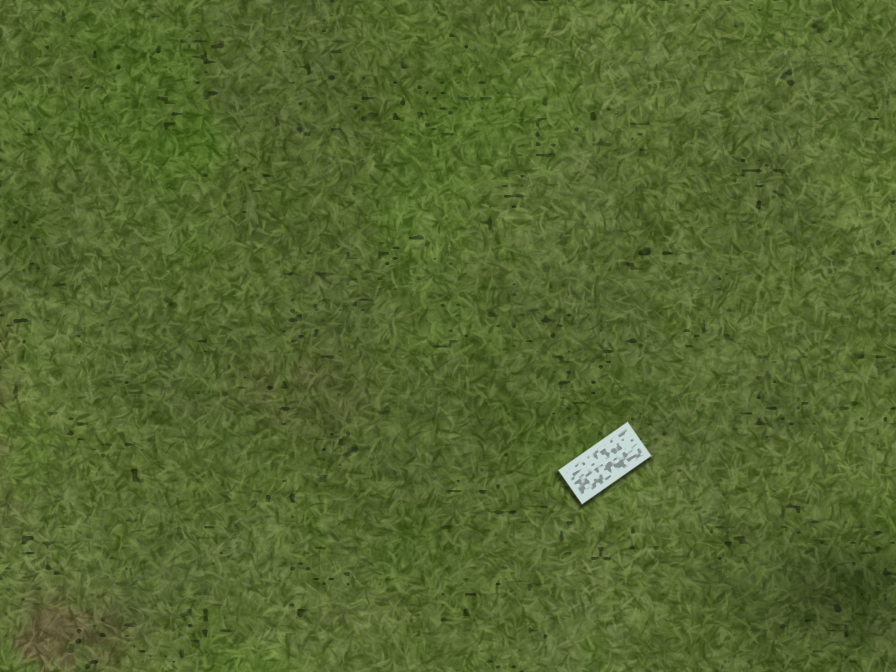
Give the GLSL for this texture, as a Shadertoy shader.

```glsl
// Mown lawn of short soft blades with lush and bare patches and a small pale card.
#define LAYERS 8
#define CELL 0.025
#define BLADE_LENGTH 0.017
#define BLADE_WIDTH 0.0036
#define SOFTNESS 0.0026
#define CONTRAST 0.25
#define GRASS vec3(0.335, 0.412, 0.180)
#define LUSH vec3(0.275, 0.400, 0.115)
#define DRY vec3(0.370, 0.412, 0.250)
#define SOIL vec3(0.390, 0.340, 0.235)
#define CARD vec3(0.780, 0.850, 0.830)

float hash(vec2 p) {
    return fract(sin(dot(p, vec2(127.1, 311.7))) * 43758.5453);
}

float noise(vec2 p) {
    vec2 i = floor(p), f = fract(p);
    f = f * f * (3.0 - 2.0 * f);
    return mix(mix(hash(i), hash(i + vec2(1, 0)), f.x),
               mix(hash(i + vec2(0, 1)), hash(i + vec2(1, 1)), f.x), f.y);
}

float fbm(vec2 p) {
    float sum = 0.0, amp = 0.5;
    for (int i = 0; i < 4; i++) {
        sum += amp * noise(p);
        p = mat2(1.6, 1.2, -1.2, 1.6) * p + 7.3;
        amp *= 0.5;
    }
    return sum / 0.9375;
}

vec2 rotate(vec2 p, float angle) {
    float c = cos(angle), s = sin(angle);
    return vec2(c * p.x + s * p.y, c * p.y - s * p.x);
}

// Soft round patch
float patchAt(vec2 p, vec2 center, vec2 radius) {
    vec2 d = (p - center) / radius;
    return exp(-dot(d, d));
}

float boxDistance(vec2 p, vec2 halfSize) {
    vec2 d = abs(p) - halfSize;
    return length(max(d, 0.0)) + min(max(d.x, d.y), 0.0);
}

// Lay one layer of curved, tapered blades over (tone, dryness)
vec2 layBlades(vec2 under, vec2 p, float layer) {
    vec2 grid = rotate(p, layer * 0.7) / CELL + layer * 17.3;
    vec2 home = floor(grid);
    for (int y = -1; y <= 1; y++)
    for (int x = -1; x <= 1; x++) {
        vec2 id = home + vec2(x, y);
        vec2 seed = id + layer * 31.7;
        vec2 root = id + vec2(hash(seed), hash(seed + 5.1));
        float angle = 6.2832 * hash(seed + 9.4);
        vec2 q = rotate((grid - root) * CELL, angle);
        q.y += (hash(seed + 2.6) - 0.5) * 40.0 * q.x * q.x;
        float reach = BLADE_LENGTH * mix(0.5, 1.15, hash(seed + 3.8));
        float along = q.x / reach;
        float width = BLADE_WIDTH * mix(0.5, 1.1, hash(seed + 6.2)) * (1.0 - along * along);
        float cover = 1.0 - smoothstep(width - SOFTNESS, width + SOFTNESS * 0.5, abs(q.y));
        cover *= 1.0 - smoothstep(0.75, 1.0, abs(along));
        float tone = hash(seed + 1.7) + 0.2 * clamp(q.y / BLADE_WIDTH, -1.0, 1.0);
        under = mix(under, vec2(tone, hash(seed + 8.9)), 0.72 * cover);
    }
    return under;
}

void mainImage(out vec4 fragColor, in vec2 fragCoord) {
    vec2 p = fragCoord / iResolution.y;

    // Turf and blades
    vec2 turf = vec2(fbm(p * 75.0) * 1.2 - 0.12, fbm(p * 45.0 + 4.0));
    for (int i = 0; i < LAYERS; i++) turf = layBlades(turf, p, float(i));
    float tone = turf.x - 0.5 + 0.35 * (fbm(p * 130.0) - 0.5);

    // Lush, dry and bare areas
    float broad = fbm(p * 4.5 + 2.0);
    float lush = patchAt(p, vec2(0.25, 0.86), vec2(0.30, 0.22)) * smoothstep(0.3, 0.65, broad)
               + 0.35 * smoothstep(0.5, 0.75, fbm(p * 6.0 + 11.0));
    float dry = smoothstep(0.25, 0.8, 0.6 * turf.y + 0.4 * fbm(p * 7.0 + 20.0));
    float bare = patchAt(p, vec2(0.08, 0.04), vec2(0.10, 0.07))
               + 0.5 * patchAt(p, vec2(0.0, 0.38), vec2(0.03, 0.15))
               + 0.5 * patchAt(p, vec2(0.55, 0.09), vec2(0.06, 0.02))
               + 0.4 * patchAt(p, vec2(0.45, 0.42), vec2(0.09, 0.06));
    vec3 color = mix(GRASS, DRY, 0.65 * dry);
    color = mix(color, LUSH, clamp(0.8 * lush, 0.0, 0.8));
    color = mix(color, SOIL, clamp(bare * smoothstep(0.2, 0.65, fbm(p * 24.0)), 0.0, 0.75));

    // Light, broad shade and small dark gaps
    color += CONTRAST * tone * vec3(1.0, 1.0, 0.8);
    color *= 1.0 + 0.3 * (broad - 0.5);
    color *= 1.0 - 0.3 * patchAt(p, vec2(1.27, 0.13), vec2(0.12, 0.09));
    color *= 1.0 - 0.45 * smoothstep(0.78, 0.92, noise(p * vec2(85.0, 130.0) + 3.0))
                        * smoothstep(0.45, 0.7, fbm(p * 16.0 + 8.0));

    // Card with its shadow and faint grey smudges
    vec2 c = rotate(p - vec2(0.900, 0.311), 0.61);
    vec2 halfCard = vec2(0.063, 0.031);
    float shadow = boxDistance(c + vec2(0.005, 0.003), halfCard);
    color *= 1.0 - 0.5 * (1.0 - smoothstep(-0.002, 0.006, shadow));
    float smudge = smoothstep(0.45, 0.8, noise(c * vec2(190.0, 240.0)))
                 * (1.0 - smoothstep(-0.011, -0.006, boxDistance(c, halfCard)));
    float card = 1.0 - smoothstep(-0.0015, 0.0015, boxDistance(c, halfCard));
    color = mix(color, CARD * (1.0 - 0.35 * smudge), card);

    fragColor = vec4(clamp(color, 0.0, 1.0), 1.0);
}
```
